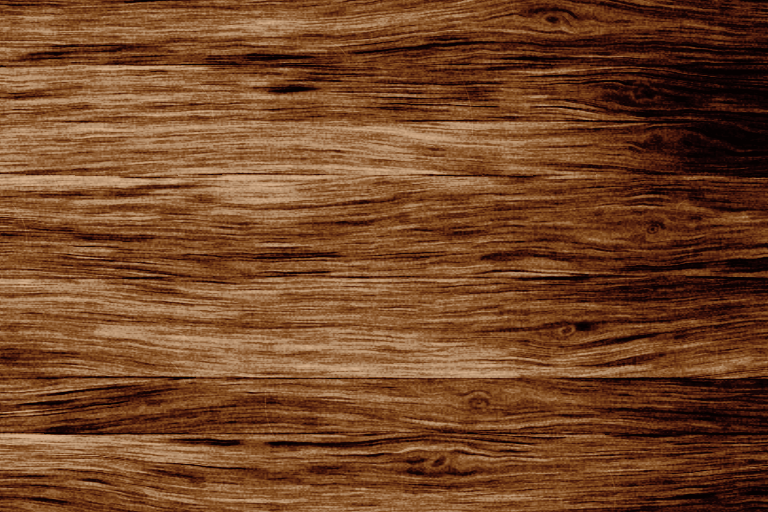
Give the GLSL for this texture, as a Shadertoy shader.

```glsl
float hash(vec2 p) {
    vec3 q = fract(vec3(p.xyx) * 0.1031);
    q += dot(q, q.yzx + 33.33);
    return fract((q.x + q.y) * q.z);
}

// Smooth value noise in the range -1 to 1
float noise(vec2 p) {
    vec2 cell = floor(p), f = fract(p);
    f = f * f * (3.0 - 2.0 * f);
    float low = mix(hash(cell), hash(cell + vec2(1, 0)), f.x);
    float high = mix(hash(cell + vec2(0, 1)), hash(cell + vec2(1, 1)), f.x);
    return 2.0 * mix(low, high, f.y) - 1.0;
}

// Height of the joint below plank i; the planks differ in width
float seamHeight(float i) {
    return 0.153 * i + 0.045 * sin((i - 3.0) * 1.57);
}

vec2 knotCentre(float plank) {
    float middle = 0.5 * (seamHeight(plank) + seamHeight(plank + 1.0));
    return vec2(1.1 - 0.24 * cos(plank * 0.8), middle + 0.01 * sin(plank * 2.0));
}

// Dark line on the zero contour of stretched noise, with a pale lip above
float grainLine(vec2 p, float width) {
    float n = noise(p);
    float lip = smoothstep(width, 0.0, abs(n - 1.6 * width));
    return smoothstep(width, 0.3 * width, abs(n)) - 0.45 * lip;
}

// Streaks, growth lines, fibres and pores; p runs along and across the grain
float grainTone(vec2 p) {
    float tone = 0.75 * noise(p * vec2(1.5, 9.0));
    tone += 0.42 * noise(p * vec2(1.6, 34.0) + 17.0);
    tone += 0.62 * noise(p * vec2(3.0, 115.0) + 41.0);
    tone += 0.85 * noise(p * vec2(11.0, 290.0) + 73.0);
    float band = smoothstep(-0.5, 0.4, noise(p * vec2(1.3, 13.0) + 90.0));
    float broken = smoothstep(-0.45, 0.1, noise(p * vec2(14.0, 90.0) + 30.0));
    float lines = 1.1 * grainLine(p * vec2(1.1, 52.0) + 120.0, 0.16);
    lines += 1.0 * grainLine(p * vec2(1.7, 84.0) + 160.0, 0.24);
    lines += 0.8 * grainLine(p * vec2(2.6, 110.0) + 210.0, 0.28);
    float pore = smoothstep(0.25, 0.6, noise(p * vec2(26.0, 290.0) + 150.0));
    float fleck = smoothstep(0.35, 0.7, noise(p * vec2(20.0, 260.0) + 250.0));
    tone -= lines * broken * (0.3 + 0.8 * band);
    return tone - 0.7 * pore + 0.5 * fleck + 0.32;
}

// Bright left and centre, falling into shade on the right
float lightTone(vec2 p) {
    float shade = 1.8 * smoothstep(0.8, 1.55, p.x);
    float rim = 0.55 * pow(abs(2.0 * p.y - 1.0), 2.0);
    vec2 d = (p - vec2(1.47, 0.72)) / vec2(0.26, 0.13);
    return 0.6 - shade - rim - 1.1 * exp(-dot(d, d));
}

float scratchTone(vec2 p) {
    float tone = 0.0;
    for (float i = 0.0; i < 22.0; i++) {
        vec2 start = vec2(1.5 * hash(vec2(i, 3.0)), hash(vec2(i, 8.0)));
        float angle = 6.28 * hash(vec2(i, 15.0));
        float size = mix(0.04, 0.13, hash(vec2(i, 21.0)));
        vec2 along = vec2(cos(angle), sin(angle));
        vec2 d = p - start;
        float t = clamp(dot(d, along), 0.0, size);
        float bend = 0.008 * sin(3.14 * t / size);
        float dist = length(d - along * t - vec2(-along.y, along.x) * bend);
        tone += 0.7 * smoothstep(0.0024, 0.0, dist);
    }
    return tone * (0.6 + 0.5 * noise(p * 60.0));
}

// Ramp over the wood colours, for a tone centred on zero
vec3 woodColour(float tone) {
    vec3 stops[6] = vec3[6](
        vec3(0.10, 0.02, 0.02), vec3(0.26, 0.08, 0.04),
        vec3(0.39, 0.18, 0.07), vec3(0.50, 0.29, 0.11),
        vec3(0.59, 0.40, 0.24), vec3(0.69, 0.54, 0.40));
    float level = (tone + 1.75) / 0.65;
    vec3 colour = stops[0] * clamp(1.0 + 0.5 * level, 0.25, 1.0);
    for (int i = 1; i < 6; i++)
        colour = mix(colour, stops[i], clamp(level - float(i) + 1.0, 0.0, 1.0));
    return colour + 0.07 * clamp(level - 5.0, 0.0, 2.0);
}

void mainImage(out vec4 fragColor, in vec2 fragCoord) {
    vec2 p = fragCoord / iResolution.y;

    // Planks and the thin broken joints between them
    float plank = 0.0, seam = 0.0;
    for (float i = 1.0; i < 7.0; i++) {
        float dist = p.y - seamHeight(i) - 0.003 * noise(vec2(p.x * 4.0, i * 9.0));
        plank += step(0.0, dist);
        float strength = 0.5 + 0.7 * noise(vec2(p.x * 7.0, i * 7.0));
        seam += max(strength, 0.05) * smoothstep(0.0034, 0.0004, abs(dist));
        seam -= 0.25 * strength * exp(-pow((dist + 0.007) / 0.004, 2.0));
    }

    // Grain drifts and wavers, and parts to flow around the knot
    vec2 d = p - knotCentre(plank);
    d += 0.008 * vec2(noise(p * 24.0), noise(p * 31.0 + 9.0));
    float size = mix(0.55, 1.2, hash(vec2(plank, 5.0)));
    float r = length(d / vec2(0.036, 0.024)) / size;
    float swell = length(d / vec2(0.12, 0.055));
    vec2 grain = p + vec2(plank * 3.7, plank * 1.3);
    grain.y += 0.030 * noise(vec2(p.x * 1.9, p.y * 3.0) + plank * 5.0);
    grain.y += 0.005 * noise(p * vec2(6.0, 14.0));
    grain.y += 0.0014 * noise(p * vec2(32.0, 60.0));
    grain.y -= 0.65 * d.y * exp(-swell * swell);

    // Uneven rings and a dark core replace the grain inside the knot
    float rings = 0.6 * sin(r * 11.0 + 3.0 * noise(p * 40.0));
    rings += 0.7 * noise(p * 110.0) + 0.1;
    float tone = mix(grainTone(grain), rings, 0.8 * smoothstep(1.3, 0.4, r));
    tone -= 1.0 * exp(-r * r * 8.0) + 0.25 * exp(-swell * swell);

    // Sum of all tones
    tone += lightTone(p) + 0.5 * (hash(vec2(plank, 11.0)) - 0.5);
    tone += 0.5 * noise(p * vec2(270.0, 335.0));
    tone += scratchTone(p) - 2.2 * seam;

    fragColor = vec4(woodColour(tone), 1.0);
}
```
